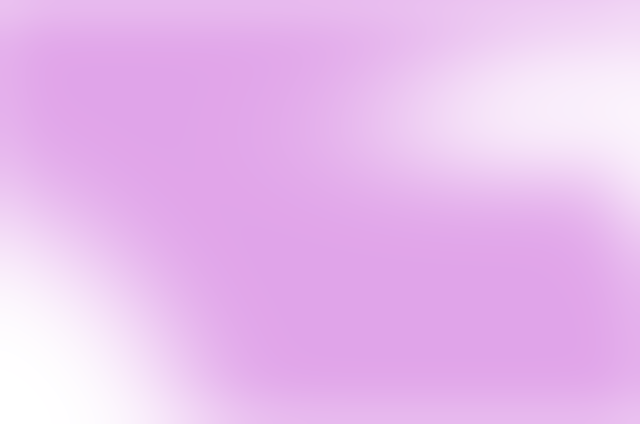
Give the GLSL for this background, as a WebGL 1 fragment shader.

```glsl
precision highp float;
// Soft lilac backdrop with white glows at the lower left and upper right.

uniform vec2 u_resolution;

const vec3 LILAC = vec3(0.879, 0.642, 0.913);
const vec3 WHITE = vec3(1.0);

// Lengths are in canvas heights, on a field 1.5 wide and 1 high.
const vec2 FIELD = vec2(1.5, 1.0);

// Lower left glow: its norm is below 2, which flattens the diagonal.
const vec2  CORNER_RADII = vec2(0.475, 0.525);
const float CORNER_NORM = 1.6;
const float CORNER_FALLOFF = 3.6;

// Upper right glow: reaches further up than down, and leans slightly.
const vec2  CLOUD_CENTER = vec2(1.348, 0.746);
const float CLOUD_WIDTH = 0.484;
const float CLOUD_BELOW = 0.195;
const float CLOUD_ABOVE = 0.244;
const float CLOUD_SLOPE = 0.08;
const float CLOUD_FALLOFF = 2.4;
const float CLOUD_STRENGTH = 0.80;

// Glow that spills down the right side.
const vec2  SPILL_CENTER = vec2(1.559, 0.619);
const vec2  SPILL_RADII = vec2(0.156, 0.215);
const float SPILL_STRENGTH = 0.65;

// Pale fade along the borders: x for the sides, y for top and bottom.
const vec2  BORDER_STRENGTH = vec2(0.11, 0.23);
const float BORDER_WIDTH = 0.085;

float cornerGlow(vec2 p) {
  vec2 q = pow(max(p / CORNER_RADII, 0.0001), vec2(CORNER_NORM));
  return exp(-pow(q.x + q.y, CORNER_FALLOFF / CORNER_NORM));
}

float cloudGlow(vec2 p) {
  vec2 d = p - CLOUD_CENTER;
  d.y -= CLOUD_SLOPE * d.x;
  float height = d.y > 0.0 ? CLOUD_ABOVE : CLOUD_BELOW;
  float r = length(d / vec2(CLOUD_WIDTH, height));
  return CLOUD_STRENGTH * exp(-pow(max(r, 0.0001), CLOUD_FALLOFF));
}

float spillGlow(vec2 p) {
  vec2 d = (p - SPILL_CENTER) / SPILL_RADII;
  return SPILL_STRENGTH * exp(-dot(d, d));
}

vec2 borderFade(vec2 p) {
  vec2 d = min(p, FIELD - p) / BORDER_WIDTH;
  return BORDER_STRENGTH * exp(-d * d);
}

void main() {
  vec2 p = gl_FragCoord.xy / u_resolution * FIELD;

  // Each layer lets part of the lilac through.
  vec2 border = 1.0 - borderFade(p);
  float lilac = border.x * border.y;
  lilac *= 1.0 - cornerGlow(p);
  lilac *= 1.0 - cloudGlow(p);
  lilac *= 1.0 - spillGlow(p);

  gl_FragColor = vec4(mix(WHITE, LILAC, lilac), 1.0);
}
```
